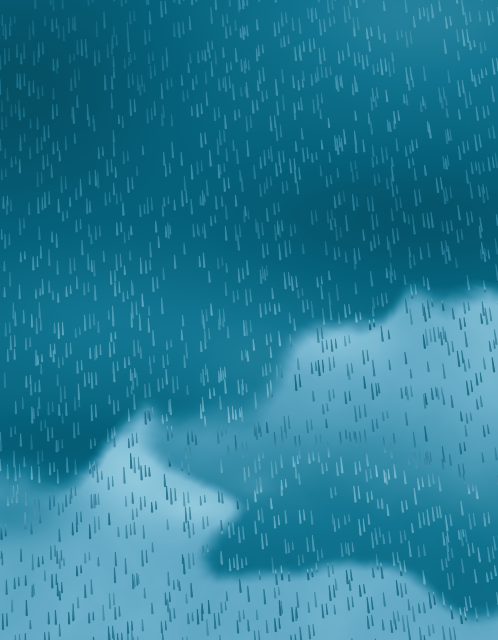
This texture is drawn by a Shadertoy shader. Its source:

```glsl
// Rain falling before a teal storm sky with bright cloud banks.
// Soft ridges and elliptical glows build one tone field, coloured by a ramp;
// layered sines ruffle the edges, and jittered cells scatter the streaks.

const vec2 CELL = vec2(0.029, 0.046);
const int RAIN_LAYERS = 3;

float hash(vec2 p) {
    vec3 q = fract(vec3(p.xyx) * 0.1031);
    q += dot(q, q.yzx + 33.33);
    return fract((q.x + q.y) * q.z);
}

// Elliptical soft spot
float glow(vec2 p, vec2 centre, vec2 radius) {
    vec2 d = (p - centre) / radius;
    return exp(-dot(d, d));
}

float bump(float x, float centre, float width) {
    float d = (x - centre) / width;
    return exp(-d * d);
}

// Layered, rotated and warped sines, roughly -1 to 1
float vapour(vec2 p) {
    float sum = 0.0, weight = 0.5;
    for (int i = 0; i < 5; i++) {
        p += 0.35 * sin(p.yx * 1.3 + float(i));
        sum += weight * sin(p.x) * cos(p.y);
        p = mat2(0.8, 0.6, -0.6, 0.8) * p * 1.9 + 1.7;
        weight *= 0.52;
    }
    return sum;
}

vec3 ramp(float tone) {
    vec3 c[6] = vec3[6](
        vec3(0.02, 0.31, 0.39), vec3(0.02, 0.38, 0.48), vec3(0.07, 0.46, 0.57),
        vec3(0.22, 0.56, 0.67), vec3(0.38, 0.66, 0.77), vec3(0.56, 0.78, 0.86));
    float t = clamp(tone, 0.0, 1.0) * 5.0;
    int i = min(int(t), 4);
    return mix(c[i], c[i + 1], t - float(i));
}

float skyTone(vec2 p) {
    float tone = 0.27 + 0.02 * vapour(p * 9.0);
    tone += 0.22 * glow(p, vec2(0.68, 0.98), vec2(0.28, 0.13));
    tone -= 0.25 * glow(p, vec2(0.02, 0.86), vec2(0.24, 0.22));
    tone -= 0.20 * glow(p, vec2(0.66, 0.66), vec2(0.30, 0.10));
    tone += 0.14 * glow(p, vec2(0.16, 0.50), vec2(0.22, 0.10));
    tone += 0.16 * glow(p, vec2(0.42, 0.43), vec2(0.14, 0.09));
    return tone - 0.12 * glow(p, vec2(0.08, 0.31), vec2(0.16, 0.05));
}

// Top outline of the bright banks, rising to the right
float upperRidge(float x) {
    return 0.25 + 0.095 * smoothstep(0.08, 0.23, x)
        + 0.14 * smoothstep(0.37, 0.50, x) + 0.06 * smoothstep(0.58, 0.78, x)
        + 0.045 * bump(x, 0.64, 0.035) + 0.015 * bump(x, 0.235, 0.02);
}

float cloudTone(vec2 p, float ruffle) {
    // Right bank, shaded toward its base
    float bank = mix(0.34, 0.82, smoothstep(0.10, 0.46, p.y));
    bank += 0.12 * glow(p, vec2(0.53, 0.47), vec2(0.09, 0.04));
    bank += 0.10 * smoothstep(0.6, 0.78, p.x) * smoothstep(0.1, 0.3, p.y);
    bank += 0.10 * glow(p, vec2(0.40, 0.24), vec2(0.03, 0.02));

    // Left bank and low foreground
    float low = 0.82 + 0.20 * glow(p, vec2(0.20, 0.26), vec2(0.09, 0.07));
    low += 0.14 * glow(p, vec2(0.31, 0.205), vec2(0.07, 0.03));
    low -= 0.26 * glow(p, vec2(0.02, 0.20), vec2(0.09, 0.05));

    float side = 0.33 + 0.035 * bump(p.y, 0.205, 0.03)
        - 0.10 * smoothstep(0.20, 0.31, p.y) + 0.022 * ruffle;
    float base = 0.103 - 0.06 * smoothstep(0.61, 0.74, p.x)
        + 0.012 * bump(p.x, 0.56, 0.05) + 0.016 * ruffle;
    float inside = smoothstep(-0.018, 0.028, p.x - side)
        * smoothstep(-0.014, 0.022, p.y - base);
    return mix(low, bank, inside) + 0.05 * ruffle;
}

float sceneTone(vec2 p) {
    float ruffle = vapour(p * 17.0 + 2.0);
    float depth = upperRidge(p.x) - p.y + 0.025 * ruffle;
    float blur = 0.022 + 0.04 * bump(p.x, 0.37, 0.09) + 0.02 * bump(p.x, 0.03, 0.06);
    float cover = smoothstep(-blur, blur, depth);
    return mix(skyTone(p), cloudTone(p, ruffle), cover);
}

float streak(vec2 p, vec2 dir, float halfLength, float radius, float pixel) {
    float along = clamp(dot(p, dir), -halfLength, halfLength);
    float taper = 0.75 - 0.25 * along / halfLength;
    return smoothstep(0.6 * pixel, -0.6 * pixel, length(p - dir * along) - radius * taper);
}

// One jittered streak per cell, some with a close twin
float rainLayer(vec2 p, float seed, float pixel) {
    p += vec2(0.37, 0.21) * seed;
    float column = floor(p.x / CELL.x);
    p.y += CELL.y * hash(vec2(column, seed));
    vec2 id = vec2(column, floor(p.y / CELL.y));
    vec2 key = id + seed * 57.0;
    vec2 jitter = vec2(hash(key), hash(key + 19.0)) - 0.5;
    vec2 local = p - (id + 0.5) * CELL - jitter * vec2(0.012, 0.016);
    float lean = 0.02 + 0.16 * (p.x - 0.37 * seed);
    vec2 dir = normalize(vec2(-lean, 1.0));
    float size = mix(0.006, 0.012, hash(key + 41.0));
    float drop = streak(local, dir, size, 0.0018, pixel);
    float twin = streak(local - vec2(0.0065, 0.003), dir, size * 0.8, 0.0015, pixel);
    drop = max(drop, twin * step(0.55, hash(key + 73.0)));
    return drop * step(0.36, hash(key + 97.0)) * mix(0.45, 1.0, hash(key + 113.0));
}

void mainImage(out vec4 fragColor, in vec2 fragCoord) {
    float pixel = 1.0 / iResolution.y;
    vec2 p = fragCoord * pixel;
    float tone = sceneTone(p);
    vec3 colour = ramp(tone);

    float rain = 0.0;
    for (int i = 0; i < RAIN_LAYERS; i++)
        rain = max(rain, rainLayer(p, float(i) + 1.0, pixel));

    // Streaks shine on dark sky and turn dark over bright cloud
    float bright = smoothstep(0.54, 0.68, tone);
    vec3 ink = mix(ramp(tone + 0.48), vec3(0.03, 0.36, 0.47), bright);
    float strength = mix(0.8, 0.55, smoothstep(0.75, 1.0, p.y));
    fragColor = vec4(mix(colour, ink, rain * strength), 1.0);
}
```
